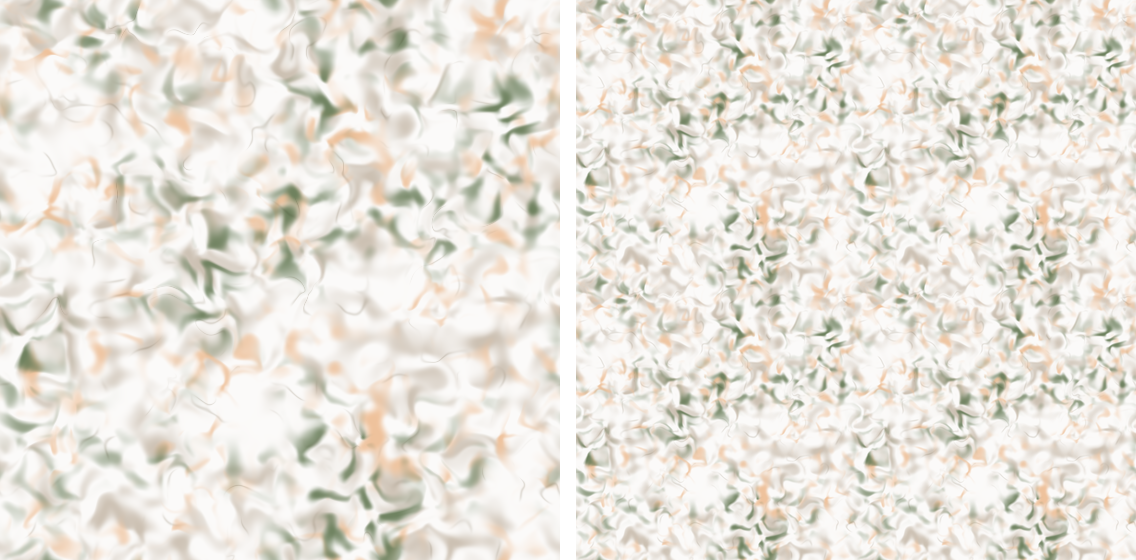
Left, the tile; right, the same tile 2 across and 2 down.
This texture is drawn by a WebGL 2 fragment shader. Its source:

```glsl
#version 300 es
precision highp float;

uniform vec2 u_resolution;
out vec4 fragColor;

const float TAU = 6.2831853;

const vec3 PAPER = vec3(0.985, 0.98, 0.975);
const vec3 TAUPE = vec3(0.80, 0.755, 0.70);
const vec3 PEACH = vec3(0.935, 0.76, 0.61);
const vec3 SAGE  = vec3(0.41, 0.49, 0.35);

float hash(vec2 cell, float seed) {
    uvec3 k = uvec3(uint(cell.x), uint(cell.y), uint(seed));
    uint h = k.x * 1597u + k.y * 51749u + k.z * 7919u + 137u;
    h = (h ^ (h >> 15)) * 73244475u;
    h = (h ^ (h >> 13)) * 73244475u;
    h ^= h >> 16;
    return float(h & 65535u) / 65536.0;
}

// Slope contribution of one lattice corner; the lattice wraps after "cells".
float corner(vec2 cell, vec2 offset, float cells, float seed) {
    float angle = TAU * hash(mod(cell, cells), seed);
    return dot(vec2(cos(angle), sin(angle)), offset);
}

// Tiling gradient noise, roughly -1 to 1.
float noise(vec2 uv, float cells, float seed) {
    vec2 p = uv * cells;
    vec2 i = floor(p);
    vec2 f = p - i;
    vec2 s = f * f * f * (f * (f * 6.0 - 15.0) + 10.0);
    vec2 e = vec2(1.0, 0.0);
    float low = mix(corner(i, f, cells, seed),
                    corner(i + e.xy, f - e.xy, cells, seed), s.x);
    float high = mix(corner(i + e.yx, f - e.yx, cells, seed),
                     corner(i + e.xx, f - e.xx, cells, seed), s.x);
    return 1.5 * mix(low, high, s.y);
}

vec2 noise2(vec2 uv, float cells, float seed) {
    return vec2(noise(uv, cells, seed), noise(uv, cells, seed + 1.0));
}

// Folds the plane strongly in some areas and hardly in others.
vec2 fold(vec2 uv, float cells, float amount, float seed) {
    float strength = smoothstep(-0.45, 0.35, noise(uv, 7.0, seed));
    vec2 q = uv + amount * mix(0.15, 1.0, strength) * noise2(uv, cells, seed + 1.0);
    return q + 0.3 * amount * strength * noise2(q, cells * 2.0, seed + 3.0);
}

// Broad areas where a pigment gathers.
float region(vec2 uv, float cells, float low, float high, float seed) {
    float n = noise(uv, cells, seed) + 0.5 * noise(uv, cells * 2.0 + 1.0, seed + 1.0);
    return smoothstep(low, high, n);
}

// Soft pigment spots mixed from two sizes.
float spots(vec2 uv, float cells, float low, float high, float seed) {
    float n = 0.9 * noise(uv, cells, seed) + 0.4 * noise(uv, cells * 0.5, seed + 1.0);
    return smoothstep(low, high, n);
}

// Thin veins along the zero line of the noise.
float veins(vec2 uv, float cells, float width, float seed) {
    float n = noise(uv, cells, seed);
    return exp(-n * n / (width * width));
}

void main() {
    vec2 uv = gl_FragCoord.xy / u_resolution;

    vec2 folded = fold(uv, 14.0, 0.048, 10.0);
    vec2 swirled = fold(uv, 18.0, 0.036, 20.0);

    // Pigment coverage
    float taupe = spots(folded, 22.0, -0.25, 0.75, 30.0)
                * region(uv, 6.0, -0.75, 0.3, 32.0);
    float peach = spots(swirled, 26.0, -0.05, 0.8, 40.0)
                * region(uv, 7.0, -0.45, 0.5, 42.0);
    float sage = spots(mix(folded, swirled, 0.35), 30.0, -0.1, 0.8, 50.0)
               * region(uv, 4.0, -0.3, 0.55, 52.0);

    // Fine creases inside the folded areas
    float crease = veins(folded, 16.0, 0.06, 60.0)
                 * region(uv, 12.0, 0.1, 0.7, 62.0);

    vec3 color = mix(PAPER, TAUPE, taupe);
    color = mix(color, PEACH, peach);
    color = mix(color, SAGE, 0.95 * sage);
    color *= 1.0 - crease * vec3(0.10, 0.11, 0.13);

    fragColor = vec4(color, 1.0);
}
```
